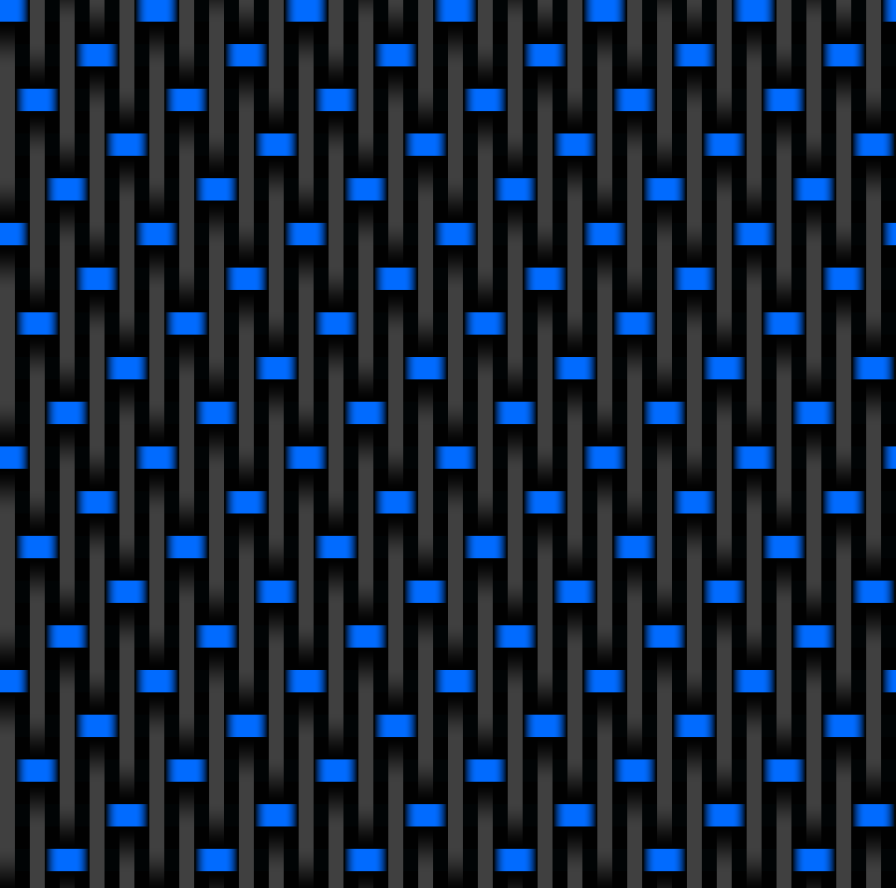
This pattern is drawn by a Shadertoy shader. Its source:

```glsl
const float COLUMNS = 30.0;              // strands across the canvas width
const float ROW_PITCH = 0.0499;          // row spacing, in canvas widths
const float REPEAT = 5.0;                // columns and rows in one weave repeat
const float COLUMN_STEP = 3.0;           // column shift of the floats per row
const float ROW_STEP = 2.0;              // row shift of the floats per column
const vec2 FIRST_CENTER = vec2(0.25, 0.235);  // from top left, in cells
const vec2 FLOAT_HALF = vec2(0.705, 0.25);    // half size of a blue float
const float STRAND_HALF = 0.25;
const float SHADOW_REACH = 1.05;         // shadow length along a strand, in rows
const float END_FADE = 0.62;             // darkened part of each float half
const float END_LIGHT = 0.1;
const vec3 BLUE = vec3(0.005, 0.42, 1.0);
const vec3 STRAND_GRAY = vec3(0.25);
const vec3 GAP_BLACK = vec3(0.003);
const vec3 BURIED_WEFT = vec3(0.004, 0.016, 0.018);

// Signed offset from the nearest multiple of the repeat
float wrapOffset(float x) {
    return x - REPEAT * round(x / REPEAT);
}

// Coverage of a band around zero, softened over one pixel
float band(float x, float halfWidth, float pixel) {
    return clamp((halfWidth - abs(x)) / pixel + 0.5, 0.0, 1.0);
}

void mainImage(out vec4 fragColor, in vec2 fragCoord) {
    // Cell coordinates, counted from the top left
    vec2 cellsPerWidth = vec2(COLUMNS, 1.0 / ROW_PITCH);
    vec2 fromTop = vec2(fragCoord.x, iResolution.y - fragCoord.y) / iResolution.x;
    vec2 cell = fromTop * cellsPerWidth - FIRST_CENTER;
    vec2 pixel = cellsPerWidth / iResolution.x;
    vec2 index = round(cell);
    vec2 local = cell - index;

    // Buried weft, barely visible in the gaps
    float rowBand = band(local.y, FLOAT_HALF.y, pixel.y);
    vec3 color = mix(GAP_BLACK, BURIED_WEFT, rowBand);

    // Vertical strands, shaded where they dive under a float
    float alongStrand = abs(wrapOffset(cell.y - ROW_STEP * index.x));
    float light = smoothstep(-0.05, SHADOW_REACH, alongStrand - FLOAT_HALF.y);
    color = mix(color, STRAND_GRAY * light, band(local.x, STRAND_HALF, pixel.x));

    // Blue floats with rounded, darkened ends
    float alongFloat = wrapOffset(cell.x - COLUMN_STEP * index.y);
    float fromEnd = clamp((1.0 - abs(alongFloat) / FLOAT_HALF.x) / END_FADE, 0.0, 1.0);
    float roundness = 1.0 - (1.0 - fromEnd) * (1.0 - fromEnd);
    float floatMask = rowBand * band(alongFloat, FLOAT_HALF.x, pixel.x);
    color = mix(color, BLUE * mix(END_LIGHT, 1.0, roundness), floatMask);

    fragColor = vec4(color, 1.0);
}
```
